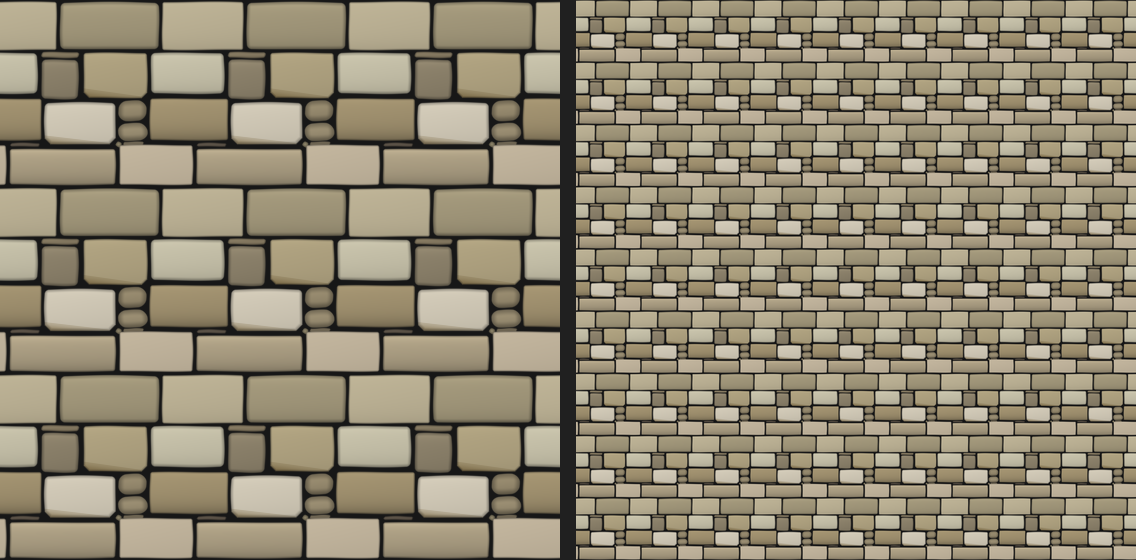
Left: one tile. Right: repeated 3 by 3.
Give the GLSL for this texture, as a three.js fragment shader.

```glsl
// Stone wall: beveled tan blocks of mixed sizes in dark mortar, three tiles across and down.
varying vec2 vUv;

// Lays one stone over the wall. box: left, bottom, right, top in tile units.
// look: corner radius, top gloss, bottom shadow, slanted lower facet.
void lay(inout vec3 wall, vec2 p, vec4 box, vec3 color, vec4 look) {
  vec2 mid = 0.5 * (box.xy + box.zw);
  vec2 size = 0.5 * (box.zw - box.xy);
  vec2 d = fract(p - mid + 0.5) - 0.5;
  vec2 u = clamp(d / size, -1.0, 1.0);

  // Outline: bowed sides, a slight waver and cut lower corners
  float radius = look.x;
  vec2 waver = 0.0015 * sin(3.0 * u.yx + 40.0 * mid.yx);
  vec2 bowed = size - 0.18 * radius * u.yx * u.yx;
  vec2 q = abs(d + waver) - bowed + radius;
  float dist = length(max(q, 0.0)) + min(max(q.x, q.y), 0.0) - radius;
  float corner = 0.7 * (abs(d.x) - d.y - size.x - size.y + 0.04 * look.w);
  dist = max(dist, corner);

  // Surface: diagonal gradient, gloss above and shadow below
  float shade = 1.0 + 0.025 * u.y - 0.012 * u.x;
  shade += look.y * exp(-max(size.y - d.y, 0.0) / 0.025);
  shade -= look.z * exp(-max(size.y + d.y, 0.0) / 0.045);
  float drop = -0.75 - 0.2 * u.x - u.y;
  float facet = look.w * (0.35 * smoothstep(-0.02, 0.04, drop) + 0.65 * smoothstep(0.0, 0.4, drop));
  vec3 face = color * shade * mix(vec3(1.0), vec3(0.72, 0.66, 0.53), facet);

  // Soft dark rim
  face *= 1.0 - 0.28 * smoothstep(-radius, 0.0, dist);
  wall = mix(face, wall, smoothstep(-0.006, 0.004, dist));
}

void main() {
  vec2 p = fract(vUv * 3.0);
  vec3 wall = vec3(0.09);

  // Top course
  lay(wall, p, vec4(-0.133, 0.730, 0.305, 0.992), vec3(0.72, 0.68, 0.57), vec4(0.012, 0.02, 0.07, 0.0));
  lay(wall, p, vec4(0.320, 0.734, 0.854, 0.990), vec3(0.62, 0.58, 0.47), vec4(0.024, 0.13, 0.14, 0.0));

  // Second course with a capped dark block
  lay(wall, p, vec4(-0.193, 0.496, 0.203, 0.719), vec3(0.76, 0.74, 0.65), vec4(0.022, 0.06, 0.10, 0.0));
  lay(wall, p, vec4(0.221, 0.688, 0.424, 0.723), vec3(0.55, 0.50, 0.40), vec4(0.013, 0.05, 0.15, 0.0));
  lay(wall, p, vec4(0.221, 0.467, 0.422, 0.682), vec3(0.53, 0.49, 0.405), vec4(0.022, 0.16, 0.06, 0.0));
  lay(wall, p, vec4(0.447, 0.473, 0.791, 0.719), vec3(0.67, 0.62, 0.49), vec4(0.014, 0.05, 0.05, 0.8));

  // Third course with stacked rubble
  lay(wall, p, vec4(-0.199, 0.246, 0.223, 0.473), vec3(0.62, 0.56, 0.43), vec4(0.013, 0.06, 0.28, 0.0));
  lay(wall, p, vec4(0.236, 0.225, 0.621, 0.453), vec3(0.80, 0.77, 0.70), vec4(0.022, 0.04, 0.04, 0.9));
  lay(wall, p, vec4(0.633, 0.350, 0.785, 0.463), vec3(0.60, 0.55, 0.44), vec4(0.038, 0.03, 0.15, 0.0));
  lay(wall, p, vec4(0.631, 0.244, 0.791, 0.342), vec3(0.62, 0.57, 0.46), vec4(0.038, 0.03, 0.15, 0.0));

  // Pebble and chips
  lay(wall, p, vec4(0.619, 0.210, 0.653, 0.243), vec3(0.58, 0.54, 0.43), vec4(0.016, 0.0, 0.1, 0.0));
  lay(wall, p, vec4(0.660, 0.219, 0.770, 0.243), vec3(0.48, 0.44, 0.36), vec4(0.008, 0.0, 0.15, 0.0));
  lay(wall, p, vec4(0.055, 0.213, 0.213, 0.236), vec3(0.40, 0.36, 0.31), vec4(0.010, 0.0, 0.15, 0.0));

  // Bottom course
  lay(wall, p, vec4(0.051, 0.008, 0.621, 0.203), vec3(0.66, 0.61, 0.505), vec4(0.014, 0.17, 0.22, 0.0));
  lay(wall, p, vec4(-0.361, 0.008, 0.035, 0.225), vec3(0.74, 0.69, 0.60), vec4(0.012, 0.0, 0.02, 0.0));

  gl_FragColor = vec4(wall, 1.0);
}
```
